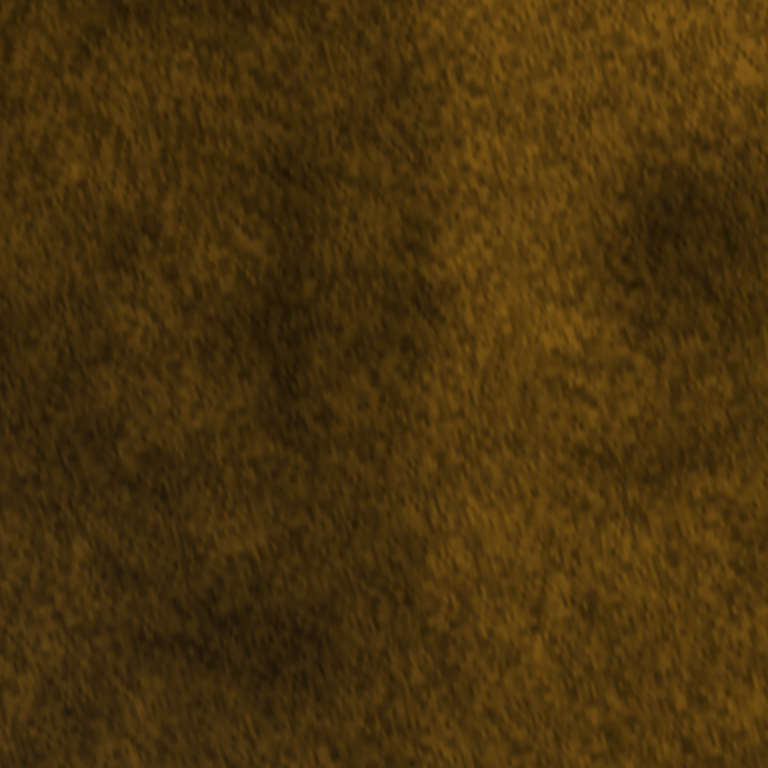
This texture is drawn by a Shadertoy shader. Its source:

```glsl
// Dark golden-brown plush: short leaning fibres over blotchy, softly folded cloth.
// Stretched value noise makes the pile, fractal noise the blotches, and
// wavering Gaussian hollows the broad shading; the sum sets one tone ramp.

#define FIBRE_CELLS   vec2(190.0, 88.0)  // fibre cells across and along the pile
#define FIBRE_LEAN    0.27               // lean from vertical, radians
#define FIBRE_WAVER   0.008              // sideways drift of the pile
#define FIBRE_AMOUNT  3.1
#define BLOTCH_CELLS  10.0
#define BLOTCH_AMOUNT 2.3
#define FOLD_WAVER    0.07
#define FOLD_AMOUNT   1.3
#define BASE_TONE     -0.42
#define TONE_STEP     0.05               // red change per unit of tone
#define MID_COLOUR    vec3(0.290, 0.199, 0.046)

float hash(vec2 cell) {
    return fract(sin(dot(cell, vec2(127.1, 311.7))) * 43758.5);
}

// Smooth value noise, centred on zero
float noise(vec2 p) {
    vec2 cell = floor(p);
    vec2 f = fract(p);
    f = f * f * (3.0 - 2.0 * f);
    float low  = mix(hash(cell), hash(cell + vec2(1.0, 0.0)), f.x);
    float high = mix(hash(cell + vec2(0.0, 1.0)), hash(cell + vec2(1.0, 1.0)), f.x);
    return mix(low, high, f.y) - 0.5;
}

float fbm(vec2 p) {
    float sum = 0.0;
    float weight = 0.55;
    for (int octave = 0; octave < 4; octave++) {
        sum += weight * noise(p);
        p = mat2(1.6, 1.2, -1.2, 1.6) * p + 17.3;
        weight *= 0.7;
    }
    return sum;
}

// Soft elliptical patch of shade
float hollow(vec2 p, vec2 centre, vec2 size) {
    vec2 d = (p - centre) / size;
    return exp(-dot(d, d));
}

// Broad light and shade of the folds
float folds(vec2 uv) {
    vec2 waver = vec2(fbm(uv * 8.0 + 3.1), fbm(uv * 8.0 + 41.7));
    vec2 p = uv + FOLD_WAVER * waver;
    float tone = 0.9 * smoothstep(0.51, 0.59, p.x);
    tone += 1.1 * hollow(p, vec2(0.85, 1.05), vec2(0.40, 0.20));
    tone += 0.5 * hollow(p, vec2(0.68, 0.60), vec2(0.10, 0.30));
    tone -= 1.0 * hollow(p, vec2(0.38, 0.62), vec2(0.05, 0.24));
    tone -= 0.7 * hollow(p, vec2(0.53, 0.64), vec2(0.04, 0.14));
    tone -= 1.9 * hollow(p, vec2(0.90, 0.66), vec2(0.12, 0.13));
    tone -= 0.9 * hollow(p, vec2(0.85, 0.41), vec2(0.15, 0.04));
    tone -= 1.1 * hollow(p, vec2(0.34, 0.13), vec2(0.14, 0.11));
    tone -= 0.7 * hollow(p, vec2(0.10, 0.43), vec2(0.15, 0.18));
    tone -= 0.9 * hollow(p, vec2(0.20, 1.00), vec2(0.13, 0.05));
    return tone;
}

// Two scales of fine strands leaning up to the left
float fibres(vec2 uv) {
    uv.x += FIBRE_WAVER * noise(uv * 19.0);
    float s = sin(FIBRE_LEAN);
    float c = cos(FIBRE_LEAN);
    vec2 pile = vec2(c * uv.x + s * uv.y, c * uv.y - s * uv.x);
    float fine = noise(pile * FIBRE_CELLS);
    float coarse = noise(pile * FIBRE_CELLS * 0.61 + 31.4);
    return 0.9 * fine + 0.5 * coarse;
}

void mainImage(out vec4 fragColor, in vec2 fragCoord) {
    vec2 uv = fragCoord / iResolution.y;

    // Sum the three scales of shading
    float tone = BASE_TONE + FOLD_AMOUNT * folds(uv);
    tone += BLOTCH_AMOUNT * fbm(uv * BLOTCH_CELLS + 8.2);
    tone += FIBRE_AMOUNT * fibres(uv) * (1.0 + 0.14 * clamp(tone, -3.0, 3.0));
    tone = clamp(tone, -3.4, 4.0);

    // Golden ramp, a little greyer toward the lower left
    vec3 colour = MID_COLOUR * (1.0 + tone * TONE_STEP / MID_COLOUR.r);
    float dull = smoothstep(0.9, 0.1, length(uv));
    colour += dull * vec3(-0.006, 0.0, 0.014);

    fragColor = vec4(clamp(colour, 0.0, 1.0), 1.0);
}
```
